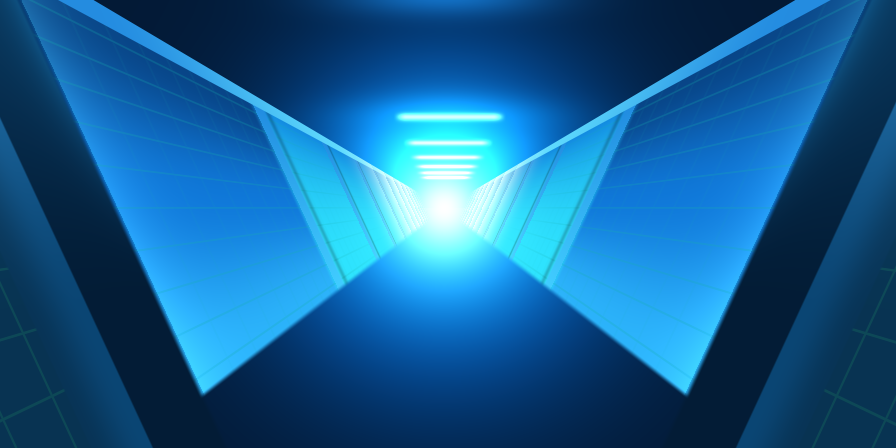
Give the GLSL for this background, as a Shadertoy shader.

```glsl
#define VANISH vec2(0.992, 0.536)
#define LEAN 0.463
#define WALL_SCALE 0.321
#define WALL_TOP 0.230
#define RAIL_TOP 0.262
#define WALL_BOTTOM -0.183
#define FIRST_DEPTH 0.44
#define PANEL_DEPTH 0.56
#define LIGHT_COUNT 6
#define LIGHT_HEIGHT 0.203
#define GRID_STEP 0.042

// Soft step centred on an edge
float edge(float distance, float softness) {
    return smoothstep(-softness, softness, distance);
}

// Antialiased lines at whole values of v
float gridLine(float v, float width) {
    float w = max(fwidth(v), 0.001);
    float d = abs(fract(v - 0.5) - 0.5);
    return (1.0 - smoothstep(width, width + w, d)) * clamp(0.25 / w, 0.0, 1.0);
}

// Dark hall with a wide radial glow at its far end
vec3 hallColor(vec2 q) {
    float r2 = dot(q, q) * (q.y > 0.0 ? 1.2 : 1.0);
    vec3 color = vec3(0.01, 0.10, 0.21);
    color += vec3(0.01, 0.44, 0.88) * exp(-6.8 * r2);
    color += vec3(0.16, 0.45, 0.20) * exp(-27.0 * r2);
    color += vec3(0.70, 0.25, 0.15) * exp(-110.0 * r2);
    return color;
}

// Ceiling lamps shrinking towards the far end
vec3 ceilingLights(vec2 q, float px) {
    vec3 light = vec3(0.0);
    for (int i = 0; i < LIGHT_COUNT; i++) {
        float s = 1.0 / (1.0 + 0.4 * float(i));
        vec2 p = q - vec2(0.012 * s, LIGHT_HEIGHT * s);
        float halfWidth = 0.112 * pow(s, 0.75);
        float thickness = 0.0065 * s + 0.5 * px;
        float bar = edge(halfWidth - abs(p.x), 0.015) * exp(-pow(p.y / thickness, 2.0));
        vec2 haloP = p / vec2(halfWidth * 1.9, 0.045 * s);
        float halo = exp(-dot(haloP, haloP));
        light += vec3(0.75, 0.80, 0.70) * bar + vec3(0.01, 0.26, 0.36) * halo;
    }
    vec2 topP = (q - vec2(0.0, 0.475)) / vec2(0.24, 0.045);
    return light + vec3(0.06, 0.27, 0.42) * exp(-dot(topP, topP));
}

// Glass panels, dividers and top rail; s is perspective scale, t is wall height
vec3 wallColor(float s, float t, float px) {
    float cell = (1.0 / s - FIRST_DEPTH) / PANEL_DEPTH;
    float f = fract(cell);
    float w = fwidth(1.0 / s) / PANEL_DEPTH;
    float h = clamp((t - WALL_BOTTOM) / (WALL_TOP - WALL_BOTTOM), 0.0, 1.0);
    float far = smoothstep(1.15, 0.35, s);

    vec3 color = mix(vec3(0.17, 0.70, 0.98), vec3(0.06, 0.47, 0.85), smoothstep(0.0, 0.5, h));
    color = mix(color, vec3(0.03, 0.27, 0.53), smoothstep(0.45, 1.0, h));
    vec3 cyan = mix(vec3(0.17, 0.88, 0.99), vec3(0.07, 0.54, 0.88), h * h);
    color = mix(color, cyan, smoothstep(1.03, 0.97, s));
    color += vec3(0.08, 0.14, 0.12) * exp(-12.0 * f) * (1.0 - far);

    // Thin green grid in the glass
    float grid = max(gridLine(t / GRID_STEP, 0.010), 0.25 * gridLine(cell * 9.0, 0.01));
    color = mix(color, vec3(0.08, 0.68, 0.68), 0.25 * grid * (1.0 - far));

    // Bright divider with a shadow beside it
    float strip = (1.0 - smoothstep(0.11 - w, 0.11 + w, f)) * step(1.0, cell);
    float shadow = exp(-pow((f - 0.15) / 0.035, 2.0)) * step(1.0, cell);
    color *= 1.0 - 0.22 * shadow;
    color = mix(color, mix(vec3(0.25, 0.80, 1.0), vec3(0.13, 0.55, 0.88), h), strip);

    float rail = edge((t - WALL_TOP) * s, px);
    vec3 railColor = mix(vec3(0.38, 0.87, 1.0), vec3(0.14, 0.55, 0.88), smoothstep(0.3, 1.8, s));
    color = mix(color, railColor, rail);
    return mix(color, vec3(0.88, 1.0, 1.0), smoothstep(0.56, 0.22, s) * (0.65 + 0.35 * f));
}

// Dark post, steel frame and dim panel nearest the viewer
vec3 nearColor(float s, float t, float px) {
    float height = smoothstep(-0.09, 0.18, t);
    vec3 post = mix(vec3(0.01, 0.11, 0.21), vec3(0.03, 0.20, 0.34), height);
    post += vec3(0.03, 0.14, 0.20) * height * exp(-8.0 * max(s - 2.28, 0.0));
    vec3 frame = mix(vec3(0.04, 0.27, 0.45), vec3(0.13, 0.44, 0.67), height);
    frame *= 1.0 - 0.25 * smoothstep(2.85, 3.23, s);
    vec3 dim = mix(vec3(0.03, 0.20, 0.32), vec3(0.06, 0.29, 0.44), height);
    float grid = max(gridLine(t / GRID_STEP, 0.010), gridLine(s * 2.4, 0.008));
    dim = mix(dim, vec3(0.10, 0.46, 0.38), 0.32 * grid);
    vec3 color = mix(post, frame, edge(s - 2.80, 4.0 * px));
    return mix(color, dim, edge(s - 3.23, 5.0 * px));
}

void mainImage(out vec4 fragColor, in vec2 fragCoord) {
    float px = 1.0 / iResolution.y;
    vec2 q = (fragCoord - 0.5 * iResolution.xy) * px + vec2(1.0, 0.5) - VANISH;
    vec3 color = hallColor(q) + ceilingLights(q, px);

    // Perspective coordinates on the mirrored, leaning walls
    float s = max((abs(q.x) - LEAN * q.y) / WALL_SCALE, 0.02);
    float t = q.y / s;
    float inside = edge((RAIL_TOP - t) * s, px) * edge((t - WALL_BOTTOM) * s, 0.004 + px);
    float wall = inside * smoothstep(0.12, 0.20, s) * (1.0 - edge(s - 2.29, 0.025));
    color = mix(color, nearColor(s, t, px), edge(s - 2.29, 0.025));
    color = mix(color, wallColor(s, t, px), wall);

    // Light spilling over the far panels
    color += vec3(0.12, 0.12, 0.06) * exp(-40.0 * dot(q, q));
    fragColor = vec4(clamp(color, 0.0, 1.0), 1.0);
}
```
